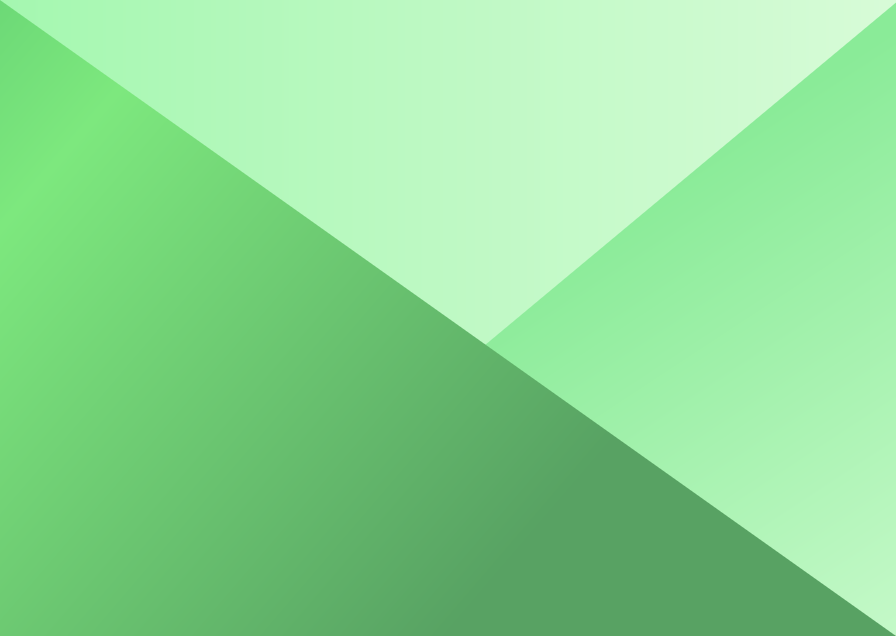
A Shadertoy shader for this background:

```glsl
// Three flat facets in shades of green: a pale sky, a mid-tone wedge on the right,
// and a deep triangle at the lower left. Each has its own linear gradient,
// and the facets are layered by signed distance to straight edges.

const float ASPECT = 512.0 / 364.0;

// Edge points, in canvas heights measured from the top left corner
const vec2 DIAGONAL_START = vec2(0.0, 0.0);
const vec2 DIAGONAL_END = vec2(ASPECT, 1.0);
const vec2 FORK = vec2(0.762, 0.542);
const vec2 WEDGE_TIP = vec2(ASPECT, 0.004);

// Gradient directions and stops along them
const vec2 DEEP_AXIS = vec2(0.76, 0.65);
const float DEEP_PEAK = 0.233;
const float DEEP_END = 1.178;
const vec2 WEDGE_AXIS = vec2(0.55, 0.835);
const float WEDGE_START = 0.81;
const float WEDGE_END = 1.604;

const vec3 SKY_LEFT = vec3(0.645, 0.970, 0.690);
const vec3 SKY_RIGHT = vec3(0.845, 0.984, 0.845);
const vec3 WEDGE_NEAR = vec3(0.541, 0.922, 0.596);
const vec3 WEDGE_FAR = vec3(0.769, 0.976, 0.784);
const vec3 DEEP_CORNER = vec3(0.425, 0.850, 0.465);
const vec3 DEEP_BRIGHT = vec3(0.490, 0.910, 0.494);
const vec3 DEEP_DARK = vec3(0.345, 0.637, 0.388);

// Signed distance to the line from a to b, positive below it
float distanceBelow(vec2 p, vec2 a, vec2 b) {
    vec2 along = normalize(b - a);
    vec2 offset = p - a;
    return along.x * offset.y - along.y * offset.x;
}

// Linear ramp from 0 to 1 between two stops
float ramp(float start, float end, float x) {
    return clamp((x - start) / (end - start), 0.0, 1.0);
}

// Coverage of the side where the distance is positive
float coverage(float dist) {
    return clamp(dist * iResolution.y + 0.5, 0.0, 1.0);
}

void mainImage(out vec4 fragColor, in vec2 fragCoord) {
    vec2 uv = fragCoord / iResolution.xy;
    vec2 p = vec2(uv.x * ASPECT, 1.0 - uv.y);

    // Pale sky
    vec3 color = mix(SKY_LEFT, SKY_RIGHT, uv.x);

    // Right wedge
    float wedgeRamp = ramp(WEDGE_START, WEDGE_END, dot(p, WEDGE_AXIS));
    vec3 wedge = mix(WEDGE_NEAR, WEDGE_FAR, wedgeRamp);
    color = mix(color, wedge, coverage(distanceBelow(p, FORK, WEDGE_TIP)));

    // Deep triangle with a bright band near its upper corner
    float depth = dot(p, DEEP_AXIS);
    vec3 deep = mix(DEEP_CORNER, DEEP_BRIGHT, ramp(0.0, DEEP_PEAK, depth));
    deep = mix(deep, DEEP_DARK, ramp(DEEP_PEAK, DEEP_END, depth));
    color = mix(color, deep, coverage(distanceBelow(p, DIAGONAL_START, DIAGONAL_END)));

    fragColor = vec4(color, 1.0);
}
```
